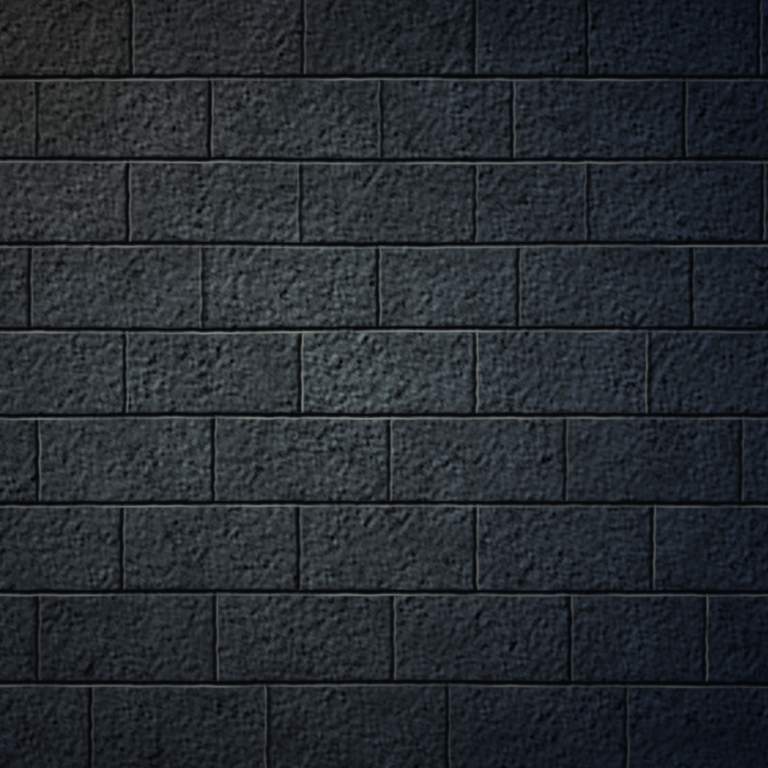
Give the GLSL for this texture, as a three.js fragment shader.

```glsl
varying vec2 vUv;

const int BED_JOINTS = 8;
const int HEAD_JOINTS = 7;
const float FIRST_BED = 0.1003;
const float COURSE_HEIGHT = 0.1068;
const float COURSE_GROWTH = 0.00085;
const float BLOCK_LENGTH = 0.2235;
const float LENGTH_GROWTH = 0.0011;
const float GROOVE_WIDTH = 0.0029;
const float RIM_WIDTH = 0.0017;
const float RIM_OFFSET = 0.0041;
const float JOINT_WOBBLE = 0.0030;
const float EDGE_ROUGHNESS = 0.0011;
const float GRAIN_SCALE = 165.0;
const float GRAIN_DEPTH = 0.98;
const float TONE_VARIATION = 0.10;
const vec2 LIGHT_CENTRE = vec2(0.38, 0.53);
const vec2 LIGHT_RADIUS = vec2(0.62, 0.54);
const vec3 SHADOW_FACE = vec3(0.032, 0.042, 0.066);
const vec3 LIT_FACE = vec3(0.234, 0.262, 0.274);
const vec3 WARM_TINT = vec3(0.050, 0.030, 0.010);
const vec3 NAVY_TINT = vec3(-0.010, -0.002, 0.016);
const vec3 GROOVE = vec3(0.012, 0.018, 0.028);
const vec3 RIM_DIM = vec3(0.20, 0.21, 0.22);
const vec3 RIM_LIT = vec3(0.55, 0.56, 0.54);
const mat2 GRAIN_TURN = mat2(0.8, 0.6, -0.6, 0.8);

float hash(vec2 p) {
  vec3 q = fract(vec3(p.xyx) * 0.1031);
  q += dot(q, q.yzx + 33.33);
  return fract((q.x + q.y) * q.z);
}

float noise(vec2 p) {
  vec2 i = floor(p);
  vec2 f = fract(p);
  f = f * f * (3.0 - 2.0 * f);
  float low = mix(hash(i), hash(i + vec2(1.0, 0.0)), f.x);
  float high = mix(hash(i + vec2(0.0, 1.0)), hash(i + vec2(1.0)), f.x);
  return mix(low, high, f.y);
}

// Soft line of the given half width
float line(float d, float width) {
  return exp(-d * d / (width * width));
}

float stucco(vec2 p) {
  vec2 turned = GRAIN_TURN * p + 200.0;
  return 0.65 * noise(turned) + 0.35 * noise(p * 1.7 + 17.0);
}

// Relief lit from the upper left
float relief(vec2 uv) {
  vec2 p = uv * GRAIN_SCALE;
  return stucco(p + vec2(0.35, -0.35)) - stucco(p - vec2(0.35, -0.35));
}

// Left end of the course's first full block
float firstHead(float course) {
  if (course > 7.5) return 0.117;
  if (abs(course - 3.0) < 0.5) return 0.038;
  return mod(course, 2.0) < 0.5 ? 0.170 - 0.002 * course : 0.048;
}

// Length missing from the course's cut block
float cutLength(float course) {
  bool hasCut = course < 3.5 || abs(course - 7.0) < 0.5;
  if (!hasCut) return 0.0;
  if (abs(course - 3.0) < 0.5) return 0.045;
  return mod(course, 2.0) < 0.5 ? 0.077 : 0.056;
}

void main() {
  vec2 uv = vUv;
  float depth = 1.0 - uv.y;

  // Bed joints: course number and signed distance to the nearest
  float course = 0.0;
  float bed = 1.0;
  float bedId = 0.0;
  for (int i = 0; i < BED_JOINTS; i++) {
    float k = float(i);
    float y = FIRST_BED + COURSE_HEIGHT * k + COURSE_GROWTH * k * k;
    y += (noise(vec2(uv.x * 4.0, k * 7.0 + 3.0)) - 0.5) * JOINT_WOBBLE;
    y += (noise(vec2(uv.x * 60.0, k * 5.0 + 40.0)) - 0.5) * EDGE_ROUGHNESS;
    float d = depth - y;
    course += step(0.0, d);
    if (abs(d) < abs(bed)) { bed = d; bedId = k; }
  }

  // Head joints: block number and signed distance to the nearest
  float span = BLOCK_LENGTH + LENGTH_GROWTH * course;
  float cutIndex = course > 6.5 ? 3.0 : 2.0;
  float block = 0.0;
  float head = 1.0;
  float headId = 0.0;
  for (int i = 0; i < HEAD_JOINTS; i++) {
    float k = float(i);
    float x = firstHead(course) + k * span - step(cutIndex + 0.5, k) * cutLength(course);
    x += (noise(vec2(depth * 90.0, k * 9.0 + course * 3.0)) - 0.5) * EDGE_ROUGHNESS * 1.6;
    float d = uv.x - x;
    block += step(0.0, d);
    if (abs(d) < abs(head)) { head = d; headId = k; }
  }

  // Pool of light, with warm and navy sides
  vec2 q = (uv - LIGHT_CENTRE) / LIGHT_RADIUS;
  float glow = exp(-dot(q, q));
  vec3 color = mix(SHADOW_FACE, LIT_FACE, glow);
  color += WARM_TINT * smoothstep(0.55, 0.0, uv.x) * smoothstep(0.45, 1.0, uv.y);
  color += NAVY_TINT * smoothstep(0.35, 1.0, uv.x);

  // Block tone, blotches and pitted grain
  color *= 1.0 + TONE_VARIATION * (hash(vec2(block, course) + 11.0) - 0.5);
  color *= 0.90 + 0.20 * noise(uv * 24.0);
  float patchiness = 0.7 + 0.6 * noise(uv * 30.0 + 70.0);
  float pits = smoothstep(0.68, 0.92, noise(GRAIN_TURN * uv * GRAIN_SCALE * 0.8 + 260.0));
  color *= max(0.1, 1.0 + patchiness * (GRAIN_DEPTH * relief(uv) - 0.30 * pits));

  // Worn grooves
  float wear = noise(uv * 38.0 + 90.0);
  float seed = hash(vec2(headId, course) + 23.0);
  float grooveWidth = GROOVE_WIDTH * (0.75 + 0.6 * wear);
  float bedGroove = line(bed + 0.0008, grooveWidth);
  float headGroove = line(head, grooveWidth) * (0.70 + 0.30 * seed);
  color = mix(color, GROOVE, 0.95 * max(bedGroove, headGroove));

  // Bright rims beside the grooves
  float side = seed > 0.22 ? 1.0 : -1.0;
  float bedRim = line(bed - RIM_OFFSET, RIM_WIDTH);
  bedRim *= 0.35 + 0.75 * noise(vec2(uv.x * 18.0, bedId * 4.0 + 8.0));
  float headRim = line(head - side * RIM_OFFSET, RIM_WIDTH);
  headRim *= (0.35 + 0.55 * hash(vec2(course, headId) + 51.0)) * (0.5 + 0.8 * wear);
  headRim *= 1.0 - bedGroove;
  vec3 rimColor = mix(RIM_DIM, RIM_LIT, glow);
  color = mix(color, rimColor, clamp(max(bedRim, headRim), 0.0, 1.0) * 0.88);

  gl_FragColor = vec4(clamp(color, 0.0, 1.0), 1.0);
}
```
